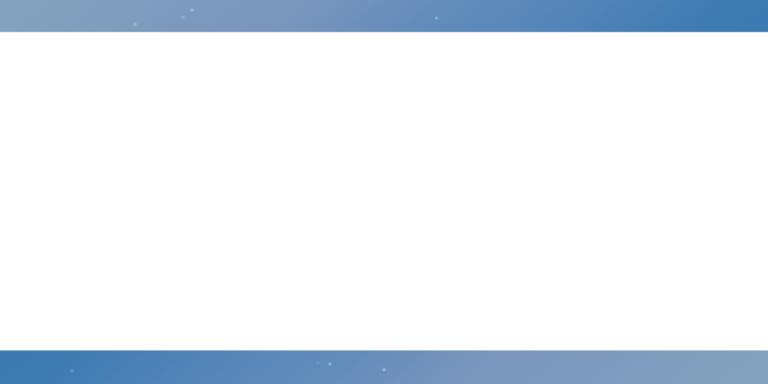
Give the GLSL for this background, as a Shadertoy shader.

```glsl
// A white page between two slim blue bands, one at the top and one at the bottom.
// Both bands share one slanted colour ramp, turned by half a circle for the lower
// band, with faint hashed specks of dust laid over them.

const vec3 PAPER = vec3(1.0);
const vec3 MIST  = vec3(0.51, 0.635, 0.75);
const vec3 SLATE = vec3(0.48, 0.59, 0.74);
const vec3 AZURE = vec3(0.37, 0.54, 0.73);
const vec3 DEEP  = vec3(0.24, 0.48, 0.70);

const float TOP_EDGE = 0.9165;
const float BOTTOM_EDGE = 0.0875;
const float SLANT = 0.6;
const int SPECK_COUNT = 8;

float hash(float n) {
    return fract(sin(n * 127.1) * 43758.5453);
}

// Colour ramp from pale mist to deep blue
vec3 ramp(float t) {
    vec3 color = mix(MIST, SLATE, smoothstep(0.0, 0.36, t));
    color = mix(color, AZURE, smoothstep(0.33, 0.64, t));
    return mix(color, DEEP, smoothstep(0.58, 1.0, t));
}

// Ramp position, running along the band and slanting with its depth
float slantedPosition(vec2 p) {
    return p.x + SLANT * (1.0 - p.y) - 0.025;
}

// Soft round dot
float speck(vec2 p, vec2 center, float radius) {
    return 1.0 - smoothstep(0.3 * radius, radius, length(p - center));
}

// Specks alternate between the two bands
float dust(vec2 uv, float aspect) {
    float light = 0.0;
    for (int i = 0; i < SPECK_COUNT; i++) {
        float seed = float(i) + 1.0;
        float depth = mix(0.02, 0.07, hash(seed + 31.0));
        float y = i % 2 == 0 ? 1.0 - depth : depth;
        vec2 center = vec2(hash(seed) * aspect, y);
        float strength = mix(0.05, 0.3, hash(seed + 67.0));
        light += strength * speck(uv * vec2(aspect, 1.0), center, 0.007);
    }
    return light;
}

void mainImage(out vec4 fragColor, in vec2 fragCoord) {
    vec2 uv = fragCoord / iResolution.xy;
    float aspect = iResolution.x / iResolution.y;
    float softness = max(0.0025, 0.75 / iResolution.y);

    // Band colour, with the lower band turned around
    vec2 bandPoint = uv.y > 0.5 ? uv : 1.0 - uv;
    vec3 band = ramp(slantedPosition(bandPoint));
    band = mix(band, PAPER, dust(uv, aspect));

    // White page between the bands
    float aboveBottom = smoothstep(-softness, softness, uv.y - BOTTOM_EDGE);
    float belowTop = smoothstep(-softness, softness, TOP_EDGE - uv.y);
    fragColor = vec4(mix(band, PAPER, aboveBottom * belowTop), 1.0);
}
```
